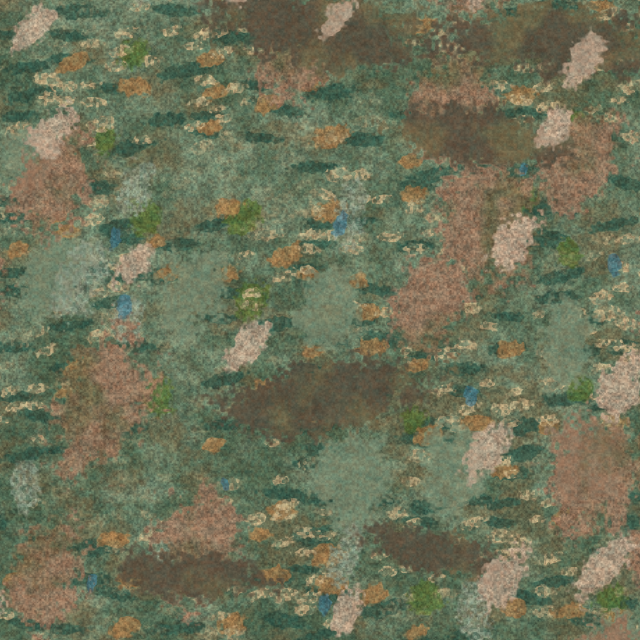
This texture is drawn by a WebGL 1 fragment shader. Its source:

```glsl
precision highp float;
uniform vec2 u_resolution;

#define GRAIN 0.26
#define MOTTLE 0.20
#define RAGGED 0.85
#define EDGE 0.32
#define RUSSET_SHARE 0.52
#define UMBER_SHARE 0.40
#define BLUSH_SHARE 0.42

const vec3 MOSS = vec3(0.30, 0.38, 0.29);
const vec3 SAGE = vec3(0.46, 0.52, 0.42);
const vec3 TEAL = vec3(0.21, 0.33, 0.27);
const vec3 LEAF = vec3(0.33, 0.42, 0.20);
const vec3 MIST = vec3(0.54, 0.58, 0.50);
const vec3 CREAM = vec3(0.70, 0.63, 0.48);
const vec3 OCHRE = vec3(0.61, 0.46, 0.29);
const vec3 RUSSET = vec3(0.57, 0.45, 0.36);
const vec3 OLIVE = vec3(0.42, 0.39, 0.28);
const vec3 UMBER = vec3(0.34, 0.31, 0.25);
const vec3 BLUSH = vec3(0.71, 0.62, 0.53);
const vec3 BLUE = vec3(0.27, 0.45, 0.51);

float hash(vec2 p) {
  vec3 q = fract(p.xyx * 0.1031);
  q += dot(q, q.yzx + 33.33);
  return fract((q.x + q.y) * q.z);
}

float noise(vec2 p) {
  vec2 i = floor(p), f = fract(p);
  f = f * f * (3.0 - 2.0 * f);
  return mix(mix(hash(i), hash(i + vec2(1, 0)), f.x),
             mix(hash(i + vec2(0, 1)), hash(i + vec2(1, 1)), f.x), f.y);
}

float fbm(vec2 p) {
  float sum = 0.0, amp = 0.53;
  for (int i = 0; i < 4; i++) {
    sum += amp * noise(p);
    p = p * 2.03 + 17.7;
    amp *= 0.5;
  }
  return sum;
}

// Scattered tilted ellipses with a frayed rim; size is in canvas units.
float dabs(vec2 p, vec2 cells, vec2 size, float tilt, float share, float seed, float fray) {
  vec2 q = p * cells, home = floor(q);
  float depth = -1.0;
  for (int y = -1; y <= 1; y++) {
    for (int x = -1; x <= 1; x++) {
      vec2 cell = home + vec2(x, y), key = cell + seed;
      vec2 jitter = vec2(hash(key), hash(key + 41.3));
      vec2 d = (q - cell - 0.15 - 0.7 * jitter) / cells;
      float a = tilt + 0.5 * (jitter.y - 0.5);
      d = vec2(cos(a) * d.x - sin(a) * d.y, sin(a) * d.x + cos(a) * d.y);
      float inside = 1.0 - length(d / (size * (0.75 + 0.5 * jitter.x)));
      if (hash(key + 87.1) < share) depth = max(depth, inside);
    }
  }
  return smoothstep(0.0, EDGE, depth + fray);
}

void main() {
  vec2 p = gl_FragCoord.xy / u_resolution.y + 3.0;
  float broad = fbm(p * 9.0);
  float mid = fbm(p * 34.0 + 5.0);
  float fine = noise(p * 170.0);
  float fray = RAGGED * (mid - 0.5) + 0.5 * (fine - 0.5);
  float speckle = smoothstep(0.35, 0.65, noise(p * 210.0 + 9.0));
  float clump = smoothstep(0.35, 0.6, noise(p * 7.0 + 31.0));

  // Meadow ground with flat strokes and small flecks
  vec3 col = mix(MOSS, SAGE, smoothstep(0.25, 0.75, 0.5 * broad + 0.5 * mid));
  col = mix(col, OLIVE, 0.6 * smoothstep(0.5, 0.7, fbm(p * vec2(16.0, 24.0) + 60.0)));
  col = mix(col, TEAL, 0.8 * dabs(p, vec2(13.0, 25.0), vec2(0.045, 0.012), 0.0, 0.42, 11.0, fray));
  col = mix(col, LEAF, 0.75 * dabs(p, vec2(7.0), vec2(0.027, 0.030), 0.2, 0.22, 23.0, fray));
  col = mix(col, OCHRE, 0.8 * dabs(p, vec2(13.0, 17.0), vec2(0.027, 0.016), -0.2, 0.28, 37.0, fray));
  float flecks = dabs(p, vec2(24.0, 34.0), vec2(0.022, 0.010), -0.1, 0.5, 53.0, fray);
  col = mix(col, CREAM, flecks * (0.25 + 0.65 * speckle) * (0.25 + 0.75 * clump));

  // Calm pale washes with blue touches
  float wash = dabs(p, vec2(5.0), vec2(0.055, 0.080), 0.1, 0.28, 71.0, fray);
  col = mix(col, SAGE, 0.85 * wash);
  float haze = dabs(p, vec2(6.0, 5.0), vec2(0.032, 0.065), 0.2, 0.25, 83.0, fray);
  col = mix(col, MIST, haze * (0.45 + 0.4 * speckle));
  col = mix(col, BLUE, 0.7 * dabs(p, vec2(9.0), vec2(0.010, 0.018), 0.1, 0.2, 97.0, fray));

  // Earthy thickets, dark bands and sunlit crests
  float thicket = dabs(p, vec2(5.0), vec2(0.072, 0.105), 0.25, RUSSET_SHARE, 113.0, fray);
  vec3 earth = mix(OLIVE, RUSSET, smoothstep(0.3, 0.58, 0.6 * broad + 0.4 * mid));
  col = mix(col, earth, 0.9 * thicket);
  float band = dabs(p, vec2(2.5, 6.0), vec2(0.165, 0.056), 0.0, UMBER_SHARE, 131.0, fray);
  vec3 shade = mix(UMBER, OLIVE, smoothstep(0.45, 0.7, fbm(p * 14.0 + 80.0)));
  col = mix(col, shade, 0.9 * band);
  float crest = dabs(p, vec2(6.0), vec2(0.029, 0.056), 0.55, BLUSH_SHARE, 149.0, fray);
  col = mix(col, BLUSH, 0.85 * crest);

  // Mottling and sandy grain with a slight colour shift
  float grain = 0.55 * noise(p * 270.0 + 3.0) + 0.45 * noise(p * 460.0 + 7.0) - 0.5;
  float mottle = noise(p * vec2(85.0, 100.0)) - 0.5;
  float calm = 1.0 - 0.45 * max(wash, band);
  col *= 1.0 + calm * (2.0 * GRAIN * grain + MOTTLE * mottle);
  col += 0.05 * (noise(p * 190.0 + 50.0) - 0.5) * vec3(1.0, -0.4, -0.7);
  gl_FragColor = vec4(clamp(col, 0.0, 1.0), 1.0);
}
```
